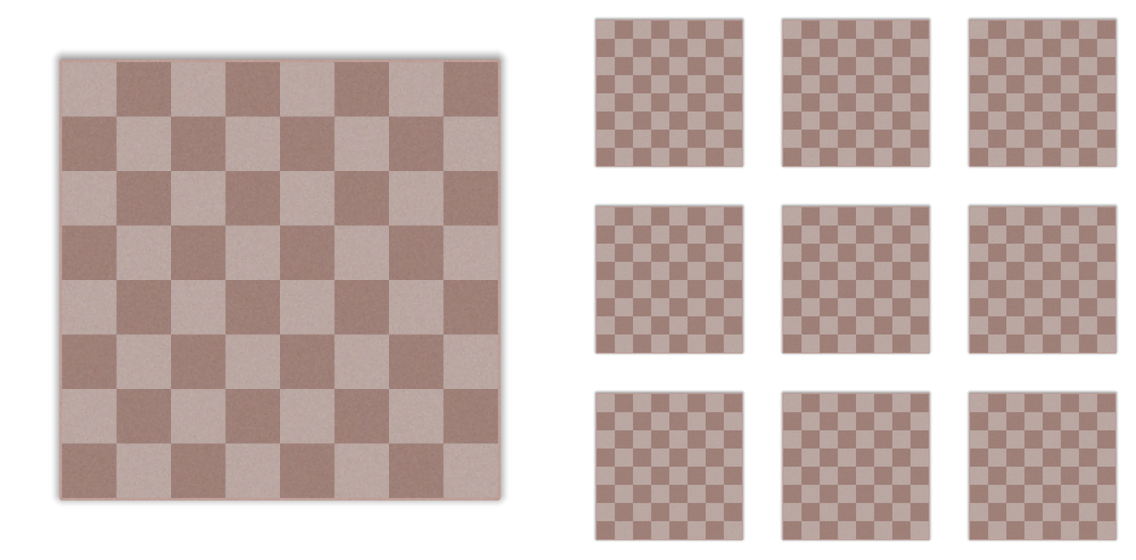
Left, the tile; right, the same tile 3 across and 3 down.
Write a Shadertoy shader that draws this pattern.

```glsl
// An eight by eight checkerboard in two dusty browns with a thin rosy rim,
// lying on white with a soft shadow. Rounded-box distances shape the board,
// triangle waves make the checks and wrapping cellular noise adds the grain.

const float CHECKS = 8.0;
const float BOARD_HALF = 0.3938;
const float CHECKS_HALF = 0.3892;
const float CORNER_RADIUS = 0.005;
const float GRAIN_CELLS = 256.0;

const vec3 PAPER = vec3(1.0);
const vec3 LIGHT_CHECK = vec3(0.73, 0.655, 0.635);
const vec3 DARK_CHECK = vec3(0.62, 0.50, 0.47);
const vec3 RIM = vec3(0.745, 0.62, 0.59);

vec3 hash3(vec2 p) {
    vec3 q = fract(vec3(p.xyx) * vec3(0.1031, 0.1030, 0.0973));
    q += dot(q, q.yxz + 33.33);
    return fract((q.xxy + q.yzz) * q.zyx);
}

// Signed distance to a rounded square centred on the origin
float roundedSquare(vec2 p, float halfSize, float radius) {
    vec2 q = abs(p) - halfSize + radius;
    return length(max(q, 0.0)) + min(max(q.x, q.y), 0.0) - radius;
}

// Coverage of a shape from its signed distance
float fill(float dist, float softness) {
    return clamp(0.5 - dist / softness, 0.0, 1.0);
}

// Colour of the nearest scattered point, on a grid that wraps
vec3 cellularTint(vec2 uv, float cells) {
    vec2 p = uv * cells;
    vec2 base = floor(p);
    float nearest = 8.0;
    vec3 tint = vec3(0.5);
    for (int y = -1; y <= 1; y++) {
        for (int x = -1; x <= 1; x++) {
            vec2 cell = base + vec2(x, y);
            vec3 rnd = hash3(mod(cell, cells));
            vec2 toPoint = cell + rnd.xy - p;
            float d2 = dot(toPoint, toPoint);
            if (d2 < nearest) {
                nearest = d2;
                tint = hash3(mod(cell, cells) + 71.0);
            }
        }
    }
    return tint;
}

// 1 on dark checks, 0 on light ones; the lower left check is dark
float checker(vec2 p, float softness) {
    vec2 wave = abs(mod(p - 0.5, 2.0) - 1.0) - 0.5;
    vec2 side = clamp(2.0 * wave / softness, -1.0, 1.0);
    return 0.5 + 0.5 * side.x * side.y;
}

// Soft shadow, nudged upward so the top edge is darkest
float shadow(vec2 p) {
    float dist = roundedSquare(p - vec2(0.0, 0.004), BOARD_HALF, 0.008);
    return 0.55 * (1.0 - smoothstep(-0.018, 0.018, dist));
}

vec3 boardColor(vec2 p, vec2 uv, float pixel) {
    // Checks
    float checkSize = 2.0 * CHECKS_HALF / CHECKS;
    vec2 checkPos = (p + CHECKS_HALF) / checkSize;
    vec3 color = mix(LIGHT_CHECK, DARK_CHECK, checker(checkPos, pixel / checkSize));

    // Rim
    float inside = fill(roundedSquare(p, CHECKS_HALF, 0.0), pixel);
    color = mix(RIM, color, inside);

    // Fine grain, mostly grey with a trace of colour
    vec3 tint = cellularTint(uv, GRAIN_CELLS) - 0.5;
    float grey = dot(tint, vec3(1.0 / 3.0));
    return color + 0.045 * mix(vec3(grey), tint, 0.4);
}

void mainImage(out vec4 fragColor, in vec2 fragCoord) {
    vec2 uv = fragCoord / iResolution.xy;
    vec2 p = uv - 0.5;
    float pixel = 1.0 / min(iResolution.x, iResolution.y);

    vec3 color = PAPER * (1.0 - shadow(p));
    float board = fill(roundedSquare(p, BOARD_HALF, CORNER_RADIUS), pixel);
    color = mix(color, boardColor(p, uv, pixel), board);

    fragColor = vec4(color, 1.0);
}
```
